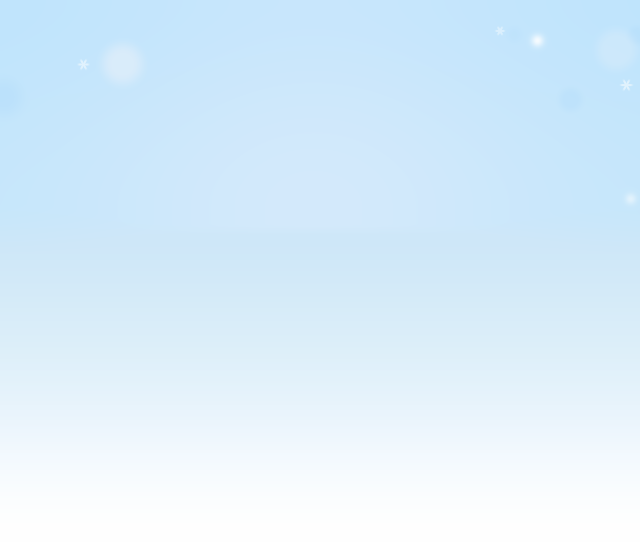
Give the GLSL for this background, as a Shadertoy shader.

```glsl
// Pale blue winter sky fading to white, with a soft dome of light and a few glowing flakes.

const float ASPECT = 1.18;

const vec3 SKY_EDGE   = vec3(0.745, 0.893, 0.990);
const vec3 SKY_DOME   = vec3(0.828, 0.914, 0.984);
const vec3 HAZE_TOP   = vec3(0.808, 0.906, 0.972);
const vec3 HAZE_MID   = vec3(0.865, 0.936, 0.976);
const vec3 HAZE_LOW   = vec3(0.935, 0.967, 0.993);
const vec3 SNOW       = vec3(0.996, 0.998, 0.998);
const vec3 PUFF_LIGHT = vec3(0.865, 0.928, 0.980);
const vec3 PUFF_DARK  = vec3(0.705, 0.865, 0.980);

// Round spot: 1 inside the core, fading to 0 at the radius
float softDisc(vec2 p, vec2 centre, float core, float radius) {
    return 1.0 - smoothstep(core, radius, length(p - centre));
}

// Gaussian glow
float glow(vec2 p, vec2 centre, vec2 size) {
    vec2 d = (p - centre) / size;
    return exp(-dot(d, d));
}

// Tiny six-armed flake
float flake(vec2 p, vec2 centre, float size) {
    vec2 d = p - centre;
    float sector = 1.0471976;
    float angle = mod(atan(d.y, d.x) + 0.5 * sector, sector) - 0.5 * sector;
    float across = abs(sin(angle)) * length(d);
    float arm = 1.0 - smoothstep(0.0008, 0.0030, across);
    return arm * (1.0 - smoothstep(0.5 * size, size, length(d)));
}

// Upper sky: blue sides and a broad lighter dome in the middle
vec3 upperSky(vec2 uv) {
    float column = exp(-pow((uv.x - 0.49) / 0.36, 2.0));
    float height = mix(1.0, 0.46, smoothstep(0.62, 1.0, uv.y));
    vec3 side = mix(vec3(0.770, 0.902, 0.983), SKY_EDGE, smoothstep(0.62, 1.0, uv.y));
    return mix(side, SKY_DOME, column * height);
}

// Lower haze: bands fading down to white
vec3 lowerHaze(float y) {
    vec3 c = mix(SNOW, HAZE_LOW, smoothstep(0.01, 0.24, y));
    c = mix(c, HAZE_MID, smoothstep(0.15, 0.39, y));
    return mix(c, HAZE_TOP, smoothstep(0.32, 0.57, y));
}

void mainImage(out vec4 fragColor, in vec2 fragCoord) {
    vec2 uv = fragCoord / iResolution.xy;
    vec2 p = vec2(uv.x * ASPECT, uv.y);

    // The horizon is crisp in the centre and softer at the sides
    float spread = mix(0.012, 0.055, smoothstep(0.20, 0.50, abs(uv.x - 0.5)));
    float horizon = smoothstep(0.575 - spread, 0.575 + spread, uv.y);
    vec3 color = mix(lowerHaze(uv.y), upperSky(uv), horizon);

    // Dark puffs
    color = mix(color, PUFF_DARK, 0.50 * softDisc(p, vec2(0.008, 0.820), 0.010, 0.050));
    color = mix(color, PUFF_DARK, 0.42 * softDisc(p, vec2(1.052, 0.816), 0.010, 0.030));
    color = mix(color, PUFF_DARK, 0.45 * softDisc(p, vec2(1.175, 0.935), 0.008, 0.024));
    color = mix(color, PUFF_DARK, 0.25 * softDisc(p, vec2(0.948, 0.936), 0.004, 0.022));

    // Light puffs
    color = mix(color, PUFF_LIGHT, 0.85 * softDisc(p, vec2(0.226, 0.882), 0.018, 0.052));
    color = mix(color, PUFF_LIGHT, 0.42 * softDisc(p, vec2(1.137, 0.908), 0.022, 0.050));

    // Bright sparkles
    color = mix(color, SNOW, 0.85 * glow(p, vec2(0.991, 0.925), vec2(0.011)));
    color = mix(color, SNOW, 0.50 * glow(p, vec2(1.163, 0.633), vec2(0.010)));

    // Faint flakes
    color = mix(color, SNOW, 0.50 * flake(p, vec2(0.154, 0.881), 0.013));
    color = mix(color, SNOW, 0.40 * flake(p, vec2(0.922, 0.943), 0.011));
    color = mix(color, SNOW, 0.50 * flake(p, vec2(1.155, 0.843), 0.014));

    fragColor = vec4(color, 1.0);
}
```
